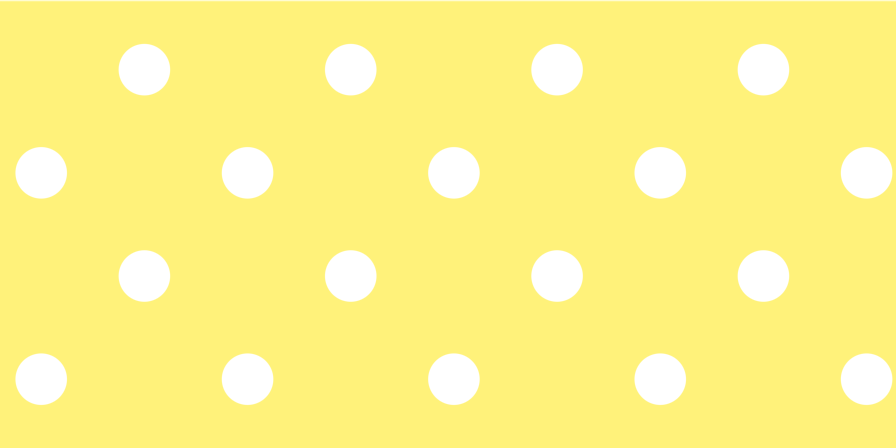
A Shadertoy shader for this pattern:

```glsl
// Staggered white polka dots on a soft yellow ground.

// Signed distance to the nearest dot; odd rows shift by half a column.
float dotDistance(vec2 p) {
    float rowStep = 0.2303;
    vec2 q = (p - vec2(0.092, 0.1536)) / rowStep;
    float row = floor(q.y + 0.5);
    q.x -= mod(row, 2.0);
    vec2 offset = vec2(q.x - 2.0 * floor(0.5 * q.x + 0.5), q.y - row);
    return length(offset) * rowStep - 0.0575;
}

void mainImage(out vec4 fragColor, in vec2 fragCoord) {
    // Canvas height is one unit
    vec2 p = fragCoord / iResolution.y;
    float pixel = 1.0 / iResolution.y;

    vec3 color = vec3(1.0, 0.949, 0.48);

    // Thin pale strip along the top edge
    float strip = smoothstep(-0.5 * pixel, 0.5 * pixel, p.y - 0.997);
    color = mix(color, vec3(1.0, 0.99, 0.82), strip);

    // Dots with a soft edge
    float dots = 1.0 - smoothstep(-0.75 * pixel, 0.75 * pixel, dotDistance(p));
    color = mix(color, vec3(1.0), dots);

    fragColor = vec4(color, 1.0);
}
```
